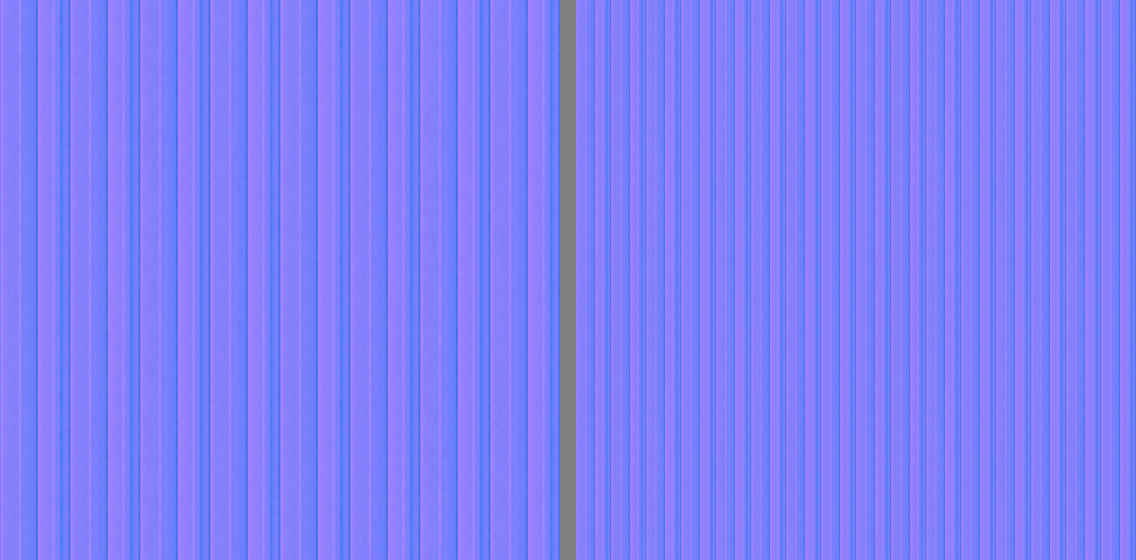
Left: one tile. Right: repeated 2 by 2.
Write a WebGL 2 fragment shader that draws this texture map.

```glsl
#version 300 es
precision highp float;
// Tangent-space normal map of vertical ribbed panelling with fine grooves and ridges.

uniform vec2 u_resolution;
out vec4 outColor;

const float REPEATS = 8.0;          // rib profiles across the tile
const float EDGE_SOFTNESS = 0.020;  // in widths of one profile
const float FLAT_GREEN = 0.50;
const float FLAT_BLUE = 0.99;
const vec3 RIDGE_COLOR = vec3(0.66, 0.535, 1.00);
const vec3 GROOVE_COLOR = vec3(0.25, 0.43, 0.89);
const float GRAIN = 0.022;
const float DRIFT = 0.012;
const float LINE_WEAR = 0.25;
const float NICK_DEPTH = 0.05;

// Strips of the profile: start, end, red at start, red at end.
const int STRIP_COUNT = 8;
const vec4 STRIPS[STRIP_COUNT] = vec4[](
    vec4(0.000, 0.090, 0.600, 0.540),
    vec4(0.090, 0.290, 0.535, 0.500),
    vec4(0.300, 0.385, 0.455, 0.500),
    vec4(0.385, 0.520, 0.455, 0.410),
    vec4(0.532, 0.765, 0.630, 0.515),
    vec4(0.785, 0.845, 0.470, 0.510),
    vec4(0.845, 0.900, 0.340, 0.370),
    vec4(0.900, 1.000, 0.430, 0.510));

// Thin lines: centre, width, strength (ridge above zero, groove below).
const int LINE_COUNT = 7;
const vec3 LINES[LINE_COUNT] = vec3[](
    vec3(0.024, 0.018, 0.75),
    vec3(0.284, 0.018, 0.85),
    vec3(0.558, 0.018, 0.60),
    vec3(0.765, 0.018, 0.90),
    vec3(0.526, 0.015, -1.00),
    vec3(0.872, 0.014, -0.45),
    vec3(0.990, 0.015, -1.00));

float hash(ivec2 cell) {
    uvec2 q = uvec2(cell) * uvec2(1597334673u, 3812015801u);
    uint h = (q.x ^ q.y) * 1597334673u;
    h = (h ^ (h >> 15)) * 2246822519u;
    return float((h ^ (h >> 13)) >> 8) / 16777216.0;
}

// Value noise that wraps after a whole number of cells.
float tileNoise(vec2 uv, ivec2 cells) {
    vec2 p = uv * vec2(cells);
    ivec2 i = ivec2(floor(p));
    vec2 f = smoothstep(0.0, 1.0, fract(p));
    ivec2 a = i % cells;
    ivec2 b = (i + 1) % cells;
    return mix(mix(hash(a), hash(ivec2(b.x, a.y)), f.x),
               mix(hash(ivec2(a.x, b.y)), hash(b), f.x), f.y);
}

// Red channel of the broad sloping strips, continuous across the wrap.
float stripTilt(float x) {
    float tilt = STRIPS[STRIP_COUNT - 1].w;
    for (int i = 0; i < STRIP_COUNT; i++) {
        vec4 s = STRIPS[i];
        float along = clamp((x - s.x) / (s.y - s.x), 0.0, 1.0);
        float inside = smoothstep(s.x, s.x + EDGE_SOFTNESS, x);
        tilt = mix(tilt, mix(s.z, s.w, along), inside);
    }
    return tilt;
}

// Soft line profile with wrapped distance.
float lineMask(float x, float center, float width) {
    float d = abs(fract(x - center + 0.5) - 0.5) / width;
    return exp(-d * d);
}

void main() {
    vec2 uv = gl_FragCoord.xy / u_resolution;
    float x = fract(uv.x * REPEATS);

    // Broad strips, drifting slightly from rib to rib
    float drift = tileNoise(uv, ivec2(16, 3)) - 0.5;
    vec3 color = vec3(stripTilt(x) + DRIFT * drift, FLAT_GREEN, FLAT_BLUE);

    // Ridges and grooves, unevenly worn along their length
    float wear = 1.0 - LINE_WEAR * tileNoise(uv, ivec2(32, 110));
    for (int i = 0; i < LINE_COUNT; i++) {
        vec3 l = LINES[i];
        float mask = lineMask(x, l.x, l.y) * abs(l.z) * wear;
        color = mix(color, l.z > 0.0 ? RIDGE_COLOR : GROOVE_COLOR, mask);
    }

    // Fine grain and a few small nicks
    float grain = tileNoise(uv, ivec2(192, 160)) - 0.5;
    float nick = smoothstep(0.95, 1.0, tileNoise(uv, ivec2(160, 64)))
               * smoothstep(0.75, 0.92, tileNoise(uv.yx, ivec2(9, 11)));
    color.rg += GRAIN * grain * vec2(1.0, 0.7);
    color -= NICK_DEPTH * nick * vec3(1.0, 0.8, 0.6);

    outColor = vec4(clamp(color, 0.0, 1.0), 1.0);
}
```
